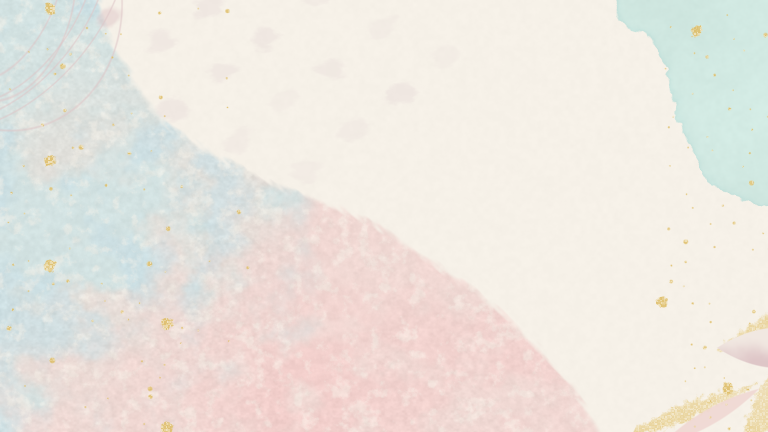
Reproduce this background procedurally as a Shadertoy shader.

```glsl
// Pastel paper: a blue-to-pink wash, an aqua corner, faint dabs, ribbons,
// petals and gold specks. Contours are splines, shapes are distance
// functions, pigment and grain come from hashed noise.

const vec3 PAPER = vec3(.965, .945, .91);
const vec3 BLUE = vec3(.82, .885, .885);
const vec3 SKY = vec3(.775, .865, .895);
const vec3 BEIGE = vec3(.885, .872, .85);
const vec3 PINK = vec3(.94, .845, .825);
const vec3 ROSE = vec3(.955, .79, .78);
const vec3 AQUA = vec3(.815, .907, .88);
const vec3 MAUVE = vec3(.87, .775, .78);
const vec3 DAB = vec3(.92, .88, .865);
const vec3 GOLD = vec3(.87, .74, .4);
const vec3 PALE_GOLD = vec3(.95, .9, .76);
const float CELL = .045;
// Border x at even steps of y: wash from y = 0, aqua from y = .5
const float WASH_X[11] = float[11](1.382, 1.325, 1.24, 1.13, .985, .825, .575, .4, .318, .262, .231);
const float AQUA_X[11] = float[11](1.84, 1.69, 1.63, 1.6, 1.58, 1.56, 1.548, 1.545, 1.51, 1.44, 1.424);

float hash(vec2 p) {
  vec3 q = fract(p.xyx * .1031);
  q += dot(q, q.yzx + 33.33);
  return fract((q.x + q.y) * q.z);
}

float noise(vec2 p) {
  vec2 i = floor(p), f = fract(p);
  f *= f * (3. - 2. * f);
  return mix(mix(hash(i), hash(i + vec2(1, 0)), f.x),
             mix(hash(i + vec2(0, 1)), hash(i + 1.), f.x), f.y);
}

float fbm(vec2 p) {
  float sum = 0., amp = .5;
  for (int i = 0; i < 5; i++) {
    sum += amp * noise(p);
    p = mat2(1.6, 1.2, -1.2, 1.6) * p + 17.;
    amp *= .5;
  }
  return sum;
}

// Catmull-Rom spline
float spline(float k[11], float t) {
  t = clamp(t, 0., 9.999);
  int i = int(t);
  float f = fract(t), a = k[max(i - 1, 0)], b = k[i], c = k[i + 1], d = k[min(i + 2, 10)];
  return b + .5 * f * (c - a + f * (2. * a - 5. * b + 4. * c - d + f * (3. * (b - c) + d - a)));
}

// Approximate distance to a border, positive to its right
float border(float k[11], vec2 p, float y0, float gap) {
  float t = (p.y - y0) / gap;
  float slope = (spline(k, t + .2) - spline(k, t - .2)) / (.4 * gap);
  return (p.x - spline(k, t)) / sqrt(1. + slope * slope);
}

// Pointed leaf from a to b with half width w
float leaf(vec2 p, vec2 a, vec2 b, float w) {
  vec2 axis = b - a, q = p - a;
  float t = dot(q, axis) / dot(axis, axis);
  return abs(axis.x * q.y - axis.y * q.x) / length(axis) - 4. * w * t * (1. - t);
}

float cover(float d, float soft) { return smoothstep(soft, -soft, d); }

float dab(vec2 q, float grain) {
  q = mat2(.94, -.34, .34, .94) * q / vec2(.032, .023);
  return cover(length(q) - 1. + (grain - .5) * 1.6, .3);
}

float bloom(vec2 q) { return exp(-16. * dot(q, q)); }

// Loose specks, dense at both sides
float specks(vec2 p, float aa) {
  vec2 id = floor(p / CELL), c = (id + .5) * CELL;
  float density = .3 * smoothstep(.68, .3, c.x) + .4 * smoothstep(1.48, 1.62, c.x);
  c += (vec2(hash(id + 7.), hash(id + 41.)) - .5) * .03;
  float size = mix(.0015, .0065, pow(hash(id + 83.), 3.));
  return cover(length(p - c) - size, aa) * step(hash(id + 19.), density);
}

// Large specks: a trail on the left, an arc on the right
float accents(vec2 p, float aa, float grain) {
  float d = 1.;
  for (int n = 0; n < 8; n++) {
    float i = float(n), j = i - 5.;
    vec2 left = vec2(.116 + .27 * step(2.5, i), .98 - .243 * i - .125 * max(0., sin(i * 1.047)));
    vec2 right = vec2(1.613, .928) + j * (vec2(-.198, -.843) + j * vec2(.117, .215));
    d = min(d, length(p - (n < 5 ? left : right)));
  }
  return cover(d - .013 + (grain - .5) * .012, aa);
}

void mainImage(out vec4 fragColor, in vec2 fragCoord) {
  vec2 p = fragCoord / iResolution.xy * vec2(16. / 9., 1.);
  float aa = 1. / iResolution.y;
  float broad = fbm(p * 4. + 3.), mid = fbm(p * 13.), fine = fbm(p * 80.) - .5;
  vec3 col = PAPER + fine * .02;

  // Dabs on a slanted lattice
  float ragged = fbm(p * vec2(25, 50));
  for (int n = 0; n < 16; n++) {
    vec2 id = vec2(n % 4, n / 4 - 1);
    vec2 c = vec2(.366, .896) + id.x * vec2(.148, -.067) + id.y * vec2(.109, .086);
    c += (vec2(hash(id + 5.), hash(id + 29.)) - .5) * .02;
    col = mix(col, DAB, dab(p - c, ragged) * mix(.25, .6, hash(id + 11.)));
  }

  // Wash: beige patches, rosy blooms, canvas grain
  float bristle = noise(vec2(p.x + p.y, p.y - p.x) * vec2(90, 22)) - .5;
  float d = border(WASH_X, p, 0., .1) + (mid - .48) * .02 + bristle * .014;
  float warm = smoothstep(-.1, .32, dot(p, vec2(.537, -.844)) + .1 + (mid - .48) * .4);
  warm = max(warm, smoothstep(.65, .75, p.x + (mid - .5) * .1));
  float patchy = smoothstep(.36, .6, broad + .4 * (mid - .5)) * smoothstep(1., .55, p.y);
  patchy *= smoothstep(-.05, .12, p.x);
  vec3 wash = mix(mix(BLUE, BEIGE, patchy), PINK, warm);
  float rosy = bloom(p - vec2(.69, .08)) + .7 * bloom(p - vec2(1.15, .15));
  wash = mix(wash, ROSE, rosy * smoothstep(.3, .65, mid) * .7);
  wash = mix(wash, SKY, (1. - warm) * smoothstep(.48, .68, fbm(p * 9. + 40.)) * .6);
  wash = mix(wash, PAPER, smoothstep(.5, .75, fbm(p * 45. + 9.)) * .45);
  wash += fine * .07 + (noise(p * vec2(150, 190)) - .5) * .03 * smoothstep(.3, .6, broad);
  col = mix(col, wash, cover(d, .008 + aa) * .96);
  col = mix(col, MAUVE, dab(p - vec2(.255, .957), mid) * .5);

  // Aqua corner, darker along its torn edge
  d = (fbm(p * 30.) - .48) * .04 - border(AQUA_X, p, .5, .05);
  vec3 aqua = AQUA + (broad - .5) * .07 + fine * .025 - vec3(.06, .03, .025) * exp(-abs(d) * 160.);
  col = mix(col, aqua, cover(d, aa));

  // Ribbons: slanted arcs
  for (int n = 0; n < 6; n++) {
    float i = float(n);
    vec2 r = vec2(.125 + .03 * i, .21 + .021 * i);
    vec2 q = p - vec2(.03 * hash(vec2(i, 2)) - .012, 1.03 - .04 * hash(vec2(i, 8)));
    q.x += q.y * .6 * (hash(vec2(i, 5)) - .75);
    col = mix(col, MAUVE, cover(abs(length(q / r) - 1.) * r.x - .0018, aa) * .6);
  }

  // Petals and gold leaf
  float glint = hash(floor(p * 300.));
  vec3 gold = mix(GOLD, PALE_GOLD, glint * glint);
  d = min(leaf(p, vec2(1.45, -.01), vec2(1.74, .108), .018),
          leaf(p, vec2(1.67, .195), vec2(1.95, .32), .022));
  d = min(d, leaf(p, vec2(1.71, -.06), vec2(1.86, .2), .036)) + fine * .03;
  col = mix(col, mix(gold, PALE_GOLD, .4), cover(d, .003 + aa) * mix(.5, .95, mid));
  vec3 petal = mix(MAUVE, PAPER, .8 * smoothstep(.15, .23, p.y + (mid - .5) * .06));
  col = mix(col, petal, cover(leaf(p, vec2(1.66, .195), vec2(1.95, .195), .047), aa));
  col = mix(col, PINK, cover(leaf(p, vec2(1.53, -.03), vec2(1.757, .1), .018), aa) * .9);

  // Gold specks
  col = mix(col, gold, max(specks(p, aa), accents(p, aa, fbm(p * 130.))) * .9);
  fragColor = vec4(clamp(col, 0., 1.), 1.);
}
```
